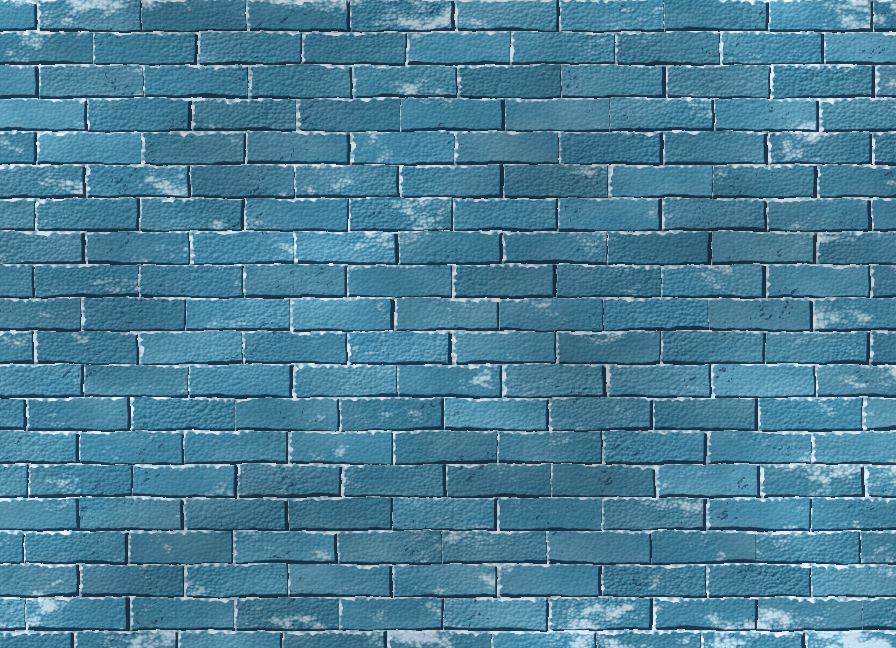
Write a WebGL 1 fragment shader that draws this texture.

```glsl
precision highp float;
uniform vec2 u_resolution;

#define BRICK vec2(0.1613, 0.05135)
#define FIRST_JOINT 0.0612
#define ROW_DRIFT 0.0014
#define WARP 0.0012
#define GRAIN 0.18
#define SHADOW_WIDTH 0.0041
#define RIM_WIDTH 0.0037
#define BROAD_TONE 0.11
#define NAVY vec3(0.08, 0.17, 0.26)
#define PAINT vec3(0.245, 0.485, 0.59)
#define FADED vec3(0.42, 0.62, 0.70)
#define CHALK vec3(0.82, 0.87, 0.91)

float hash(vec2 p) {
  return fract(sin(dot(p, vec2(127.1, 311.7))) * 43758.5);
}

// Distance to the nearest scattered point
float cells(vec2 p) {
  vec2 base = floor(p), f = p - base;
  float nearest = 2.0;
  for (int y = -1; y <= 1; y++) {
    for (int x = -1; x <= 1; x++) {
      vec2 o = vec2(float(x), float(y));
      vec2 jitter = vec2(hash(base + o), hash(base + o + 47.3));
      vec2 d = o + jitter - f;
      nearest = min(nearest, dot(d, d));
    }
  }
  return sqrt(nearest);
}

// Layered, rotated sines, roughly -1 to 1
float waves(vec2 p) {
  float sum = 0.0, amp = 0.5;
  for (int i = 0; i < 5; i++) {
    sum += amp * sin(p.x + 1.4 * sin(p.y));
    p = mat2(1.3, 1.1, -1.1, 1.3) * p + 1.7;
    amp *= 0.62;
  }
  return sum;
}

float roughness(vec2 p) {
  return cells(p * vec2(150.0, 195.0)) + 0.6 * cells(p * vec2(55.0, 95.0));
}

// 1 within the given width of an edge, with a soft limit
float band(float dist, float width, float soft) {
  return 1.0 - smoothstep(width - soft, width + soft, dist);
}

void main() {
  vec2 p = gl_FragCoord.xy / u_resolution.y;
  float aspect = u_resolution.x / u_resolution.y;
  float soft = 0.0006 + 0.5 / u_resolution.y;

  // Uneven running bond, rows counted from the top
  vec2 q = p + WARP * vec2(waves(p * 75.0), waves(p * 68.0 + 9.0));
  q.y += 0.0009 * sin(q.x * 17.0 + floor(q.y / BRICK.y) * 2.0);
  float down = (1.0 - q.y) / BRICK.y + 0.054;
  float row = floor(down);
  float start = FIRST_JOINT - ROW_DRIFT * row + 0.5 * BRICK.x * mod(row, 2.0);
  start += 0.010 * (hash(vec2(row, 3.0)) - 0.5);
  float along = (q.x - start) / BRICK.x;
  vec2 id = vec2(floor(along), row);
  vec2 nearSide = vec2(fract(along), fract(down)) * BRICK;
  vec2 farSide = BRICK - nearSide;

  // Rough paint lit from the upper left
  float rough = roughness(p);
  float slope = roughness(p + vec2(-0.0014, 0.0016)) - rough;
  float coarse = mix(0.6, 1.3, hash(id + 5.0)) * (1.0 + 0.3 * waves(p * 21.0));
  float cloud = waves(p * vec2(15.0, 26.0) + 4.0 * hash(id));
  float fade = 0.16 + 0.36 * cloud + 0.35 * (hash(id + 11.0) - 0.5);
  vec3 color = mix(PAINT, FADED, clamp(fade, 0.0, 1.0));
  color *= 0.98 + 0.15 * (hash(id + 23.0) - 0.5);
  color += GRAIN * coarse * slope * vec3(1.0, 0.95, 0.9);

  // Sparse chips of varied size
  vec2 chipSpace = p * vec2(62.0, 78.0) + 0.4 * waves(p * 150.0);
  float chipSize = 0.16 * smoothstep(0.25, 0.95, waves(p * 26.0 + 3.0));
  float chip = band(cells(chipSpace), chipSize, 0.07) * step(0.02, chipSize);
  color = mix(color, NAVY, 0.6 * chip);

  // Chalky wear, heavier toward the top, bottom and right
  float border = 0.40 * smoothstep(0.93, 1.0, p.y)
               + 0.50 * (1.0 - smoothstep(0.0, 0.12, p.y))
               + 0.30 * smoothstep(0.78, 1.0, p.x / aspect);
  float wear = waves(p * vec2(21.0, 43.0) + 20.0 * hash(id + 31.0));
  wear += border + 0.7 * (hash(id + 37.0) - 0.5);
  wear += 0.30 * waves(p * vec2(120.0, 170.0)) - 0.6 * (rough - 0.65);
  color = mix(color, CHALK, 0.75 * smoothstep(0.68, 1.6, wear));

  // Dark joints on the right and lower sides
  float ragged = cells(p * vec2(95.0, 130.0));
  float sway = waves(vec2(p.x * 19.0, row * 7.0));
  float sideShadow = SHADOW_WIDTH * mix(0.0, 1.6, hash(id + 41.0));
  float lowShadow = SHADOW_WIDTH * (0.75 + 0.6 * sway + 0.4 * ragged);
  float shadow = max(band(farSide.x, sideShadow, soft),
                     band(farSide.y, lowShadow, soft));
  float crevice = band(min(nearSide.x, nearSide.y), 0.0009, soft);
  color = mix(color, NAVY, 0.93 * max(shadow, 0.5 * crevice));

  // Broken pale rims on the left and upper sides
  float breakup = 0.35 + 1.3 * ragged;
  float sideRim = RIM_WIDTH * mix(0.1, 1.7, hash(id + 53.0)) * breakup;
  float topSway = waves(vec2(p.x * 27.0, row * 5.0 + 2.0));
  float topRim = RIM_WIDTH * (0.8 + 0.8 * topSway + border) * breakup;
  float rim = max(band(nearSide.x, sideRim, soft),
                  band(nearSide.y, topRim, soft));
  color = mix(color, CHALK, rim * (0.5 + 0.45 * smoothstep(0.2, 0.7, ragged)));

  // Slow drift of light over the wall
  float drift = waves(p * vec2(4.5, 6.0) + 1.3) + 0.5 * waves(p * 11.0 + 8.0);
  color *= 1.0 + BROAD_TONE * (drift + 0.7 * border);

  gl_FragColor = vec4(clamp(color, 0.0, 1.0), 1.0);
}
```
